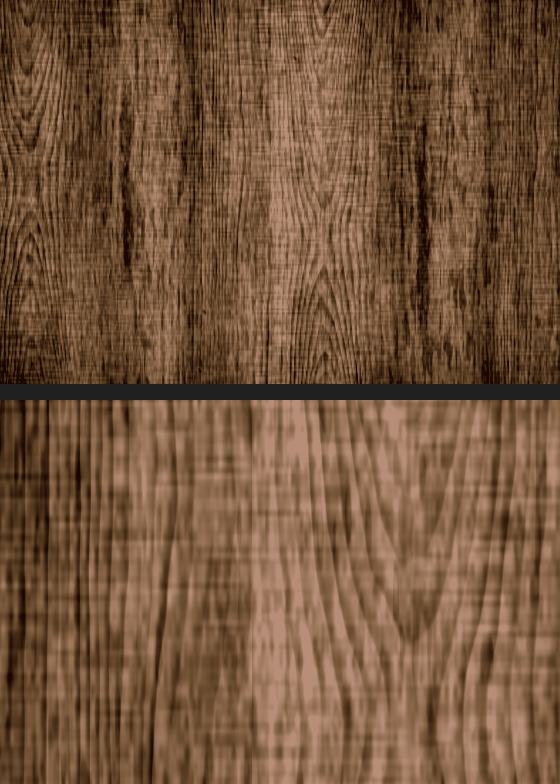
Top, the full canvas; bottom, a detail of the centre.
A Shadertoy shader for this texture:

```glsl
float hash(vec2 p) {
    p = fract(p * vec2(0.1031, 0.1137));
    p += dot(p, p.yx + 33.33);
    return fract((p.x + p.y) * p.x * 7.31 + p.y * 5.17);
}

float noise(vec2 p) {
    vec2 i = floor(p), f = fract(p);
    f = f * f * (3.0 - 2.0 * f);
    return mix(mix(hash(i), hash(i + vec2(1, 0)), f.x),
               mix(hash(i + vec2(0, 1)), hash(i + vec2(1, 1)), f.x), f.y);
}

// Zero-centred noise with two octaves
float fbm(vec2 p) {
    return 0.65 * noise(p) + 0.35 * noise(p * 2.1 + 17.0) - 0.5;
}

float band(float x, float centre, float width) {
    float d = (x - centre) / width;
    return exp(-d * d);
}

// Growth rings: straight at the sides, arched around the heart of the board
float growthRings(vec2 q, vec2 p) {
    float dx = q.x - 0.14 + 0.035 * fbm(p * vec2(3.0, 2.5));
    float dy = q.y - 0.52;
    float arch = 0.4 * sqrt(dy * dy + 0.006) * band(dx, 0.0, 0.1);
    float f = sqrt(dx * dx + 0.0003) - arch;
    f += 0.04 * fbm(p * vec2(6.0, 1.6) + 40.0);
    f += 0.014 * fbm(p * vec2(40.0, 10.0));
    f *= 42.0 + 16.0 * smoothstep(0.5, 0.7, q.x);
    float t = fract(f);
    float strength = 0.4 + hash(vec2(floor(f) + 50.0, 3.0));
    return strength * (smoothstep(0.25, 0.8, t) - smoothstep(0.84, 1.0, t));
}

float crack(vec2 q, vec2 p) {
    float d = abs(q.x - 0.394 - 0.012 * fbm(vec2(3.0, p.y * 5.0)));
    float width = 0.014 + 0.014 * fbm(p * vec2(30.0, 16.0));
    float extent = smoothstep(0.18, 0.35, q.y) * smoothstep(0.86, 0.72, q.y);
    float mottle = 0.85 + 0.9 * fbm(p * vec2(150.0, 70.0));
    return extent * mottle * smoothstep(width + 0.005, width - 0.005, d);
}

void mainImage(out vec4 fragColor, in vec2 fragCoord) {
    vec2 uv = fragCoord / iResolution.xy;
    vec2 p = fragCoord / iResolution.y;

    // Two similar boards, the second one shifted down
    float board = floor((p.x + 0.065) / 0.77);
    vec2 q = vec2(p.x + 0.065 - board * 0.77, p.y + 0.13 * board);

    // Broad stains and lengthwise bands
    float tone = 0.495 + 0.24 * fbm(p * vec2(9.0, 1.5) + 5.0);
    tone += 0.15 * fbm(p * vec2(28.0, 5.0) + 90.0);
    tone += 0.06 * band(q.x, 0.03, 0.04) + 0.08 * band(q.x, 0.48, 0.05);
    tone -= 0.1 * band(q.x, 0.34, 0.03) + 0.1 * band(q.x, 0.565, 0.025);
    tone -= 0.06 * smoothstep(0.004, 0.0, q.x);

    // Rings fade out beside the crack
    float clarity = 1.0 - 0.75 * band(q.x, 0.44, 0.11);
    clarity *= 0.8 + 0.9 * fbm(p * vec2(7.0, 3.0) + 60.0);
    float rings = growthRings(q, p);
    tone += 0.22 * clarity * (0.42 - rings);

    // Fine fibres and crosswise saw marks
    tone += 0.2 * fbm(p * vec2(140.0, 14.0));
    tone += 0.19 * (noise(p * vec2(270.0, 75.0)) - 0.5);
    float sawn = 0.13 + 0.2 * fbm(p * vec2(4.0, 3.0) + 30.0);
    tone += sawn * (noise(p * vec2(22.0, 190.0)) - 0.5);

    // Short dark pores, crowded around the crack
    float pores = noise(p * vec2(170.0, 18.0) + 7.0) + 0.6 * fbm(p * vec2(70.0, 25.0));
    float crowd = 0.11 + 0.09 * band(q.x, 0.46, 0.12);
    tone -= crowd * smoothstep(0.6, 0.85, pores);
    tone -= 0.29 * crack(q, p);

    // A few tiny knots
    for (float i = 0.0; i < 5.0; i++) {
        vec2 c = vec2(1.45 * hash(vec2(i + 11.0, 2.0)), hash(vec2(i + 23.0, 8.0)));
        vec2 d = (p - c) * vec2(1.0, 0.7) + vec2(0.4 * (p.y - c.y), 0.0);
        tone -= 0.25 * smoothstep(0.006, 0.002, length(d));
    }

    // Darkened borders
    vec2 edge = abs(uv - 0.5) * 2.0;
    tone -= 0.14 * pow(edge.x, 4.0) + 0.15 * pow(edge.y, 4.0);

    // Dark umber to pale tan
    float r = clamp(tone, 0.1, 0.72);
    fragColor = vec4(r, 0.86 * r - 0.062, 0.6 * r * r + 0.27 * r - 0.03, 1.0);
}
```
